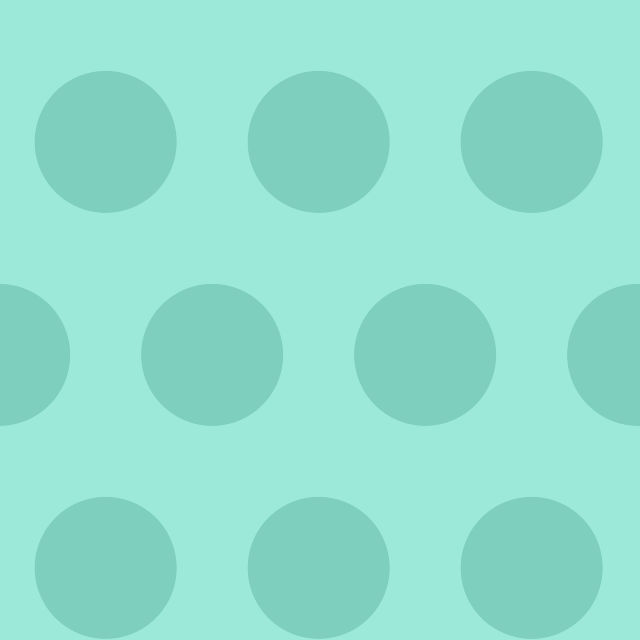
This pattern is drawn by a three.js fragment shader. Its source:

```glsl
// Staggered rows of large teal polka dots on a pale mint ground.
varying vec2 vUv;

const vec3 GROUND_COLOR = vec3(0.610, 0.914, 0.853);
const vec3 DOT_COLOR = vec3(0.494, 0.810, 0.744);
const float PITCH = 0.3328;                      // spacing across and up
const float DOT_RADIUS = 0.1109;
const vec2 FIRST_CENTER = vec2(0.1651, 0.1127);  // lower left dot
const float ROW_SHIFT = 0.5;                     // sideways step of odd rows, in pitches

// Signed distance to the nearest dot, in canvas units.
float dotDistance(vec2 p) {
  vec2 grid = (p - FIRST_CENTER) / PITCH;
  float row = floor(grid.y + 0.5);
  grid.x -= ROW_SHIFT * mod(row, 2.0);
  vec2 cell = fract(grid + 0.5) - 0.5;
  return length(cell) * PITCH - DOT_RADIUS;
}

void main() {
  // Smooth the rim over about one screen pixel.
  float halfEdge = 0.6 * max(fwidth(vUv.x), fwidth(vUv.y));
  float coverage = 1.0 - smoothstep(-halfEdge, halfEdge, dotDistance(vUv));
  gl_FragColor = vec4(mix(GROUND_COLOR, DOT_COLOR, coverage), 1.0);
}
```
